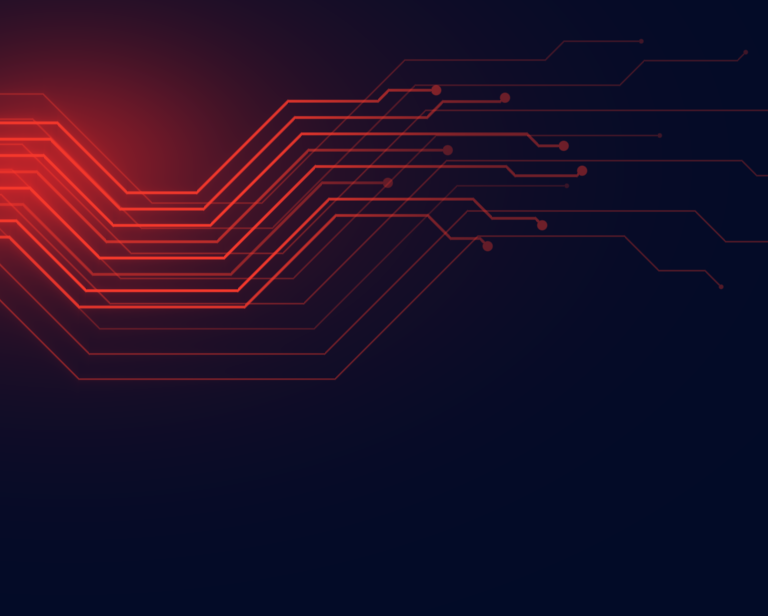
A WebGL 2 fragment shader for this background:

```glsl
#version 300 es
precision highp float;

uniform vec2 u_resolution;
out vec4 outColor;

// Lengths are percent of the canvas width, with y running down from the top.
const vec3 NAVY = vec3(0.008, 0.042, 0.152);
const vec3 GLOW_TINT = vec3(1.0, 0.13, 0.01);
const vec3 TRACE_RED = vec3(0.96, 0.22, 0.17);

const vec2 GLOW_CENTER = vec2(9.0, 21.5);
const vec2 WIDE_RADII = vec2(49.0, 29.5);
const vec2 INNER_RADII = vec2(20.0, 14.0);
const vec2 CORE_CENTER = vec2(0.0, 23.5);
const vec2 CORE_RADII = vec2(10.0, 8.0);
const float WIDE_GAIN = 0.21;
const float INNER_GAIN = 0.32;
const float CORE_GAIN = 0.22;
const float HALO_GAIN = 0.12;
const float HALO_SIZE = 0.55;

const int TRACES = 8;

// Nested traces: each drops and climbs at 45 degrees.
struct Bundle {
    float top, pitch;       // height of the first trace, spacing
    float dropX, drop;      // start and size of the descent
    float climbX, climb;    // start and size of the ascent
    float inset;            // corner shift per trace
    float halfWidth, dotRadius;
    float farFade;          // strength left at the far end
};

const Bundle BRIGHT = Bundle(16.0, 2.125, 7.45, 9.1, 25.6, 11.92, 0.89, 0.18, 0.66, 0.42);
const Bundle FAINT = Bundle(12.24, 3.275, 5.6, 14.2, 34.1, 18.62, 1.36, 0.10, 0.30, 0.68);

// Tail bends: x and signed height of the first, then of the second.
const vec4 BRIGHT_BENDS[TRACES] = vec4[TRACES](
    vec4(49.2, -1.43, 100, 0), vec4(55.6, -2.08, 65.1, -0.5),
    vec4(68.6, 1.56, 100, 0), vec4(100, 0, 100, 0),
    vec4(65.9, 1.2, 75.1, -0.65), vec4(100, 0, 100, 0),
    vec4(61.6, 2.5, 69.7, 0.9), vec4(55.7, 3.0, 62.5, 1.04));
const vec4 FAINT_BENDS[TRACES] = vec4[TRACES](
    vec4(71.0, -2.45, 100, 0), vec4(80.7, -3.2, 96.0, -1.2),
    vec4(100, 0, 100, 0), vec4(100, 0, 100, 0),
    vec4(96.6, 1.95, 100, 0), vec4(100, 0, 100, 0),
    vec4(90.5, 4.0, 100, 0), vec4(81.3, 4.5, 91.8, 2.1));

// End x and strength of each trace.
const vec2 BRIGHT_ENDS[TRACES] = vec2[TRACES](
    vec2(56.8, 0.95), vec2(65.76, 0.95), vec2(73.4, 1.0), vec2(58.3, 0.65),
    vec2(75.8, 1.0), vec2(50.5, 0.5), vec2(70.6, 1.0), vec2(63.5, 0.85));
const vec2 FAINT_ENDS[TRACES] = vec2[TRACES](
    vec2(83.5, 0.36), vec2(97.1, 0.36), vec2(110, 0.4), vec2(85.9, 0.34),
    vec2(110, 0.42), vec2(73.8, 0.28), vec2(110, 0.48), vec2(93.9, 0.48));

float gaussian(vec2 p, vec2 center, vec2 radii) {
    vec2 q = (p - center) / radii;
    return exp(-dot(q, q));
}

float ramp(float x, float start, float height) {
    return sign(height) * clamp(x - start, 0.0, abs(height));
}

float traceHeight(float x, float i, Bundle b, vec4 bends) {
    return b.top + b.pitch * i
        + ramp(x, b.dropX - b.inset * i, b.drop)
        + ramp(x, b.climbX + b.inset * i, -b.climb)
        + ramp(x, bends.x, bends.y)
        + ramp(x, bends.z, bends.w);
}

float coverage(float dist, float radius, float pixel) {
    return 1.0 - smoothstep(radius - pixel, radius + pixel, dist);
}

vec3 drawTrace(vec3 color, vec2 p, float i, Bundle b, vec4 bends, vec2 end, float pixel) {
    // Vertical offset divided by the slope length gives distance
    float y = traceHeight(p.x, i, b, bends);
    float slope = (traceHeight(p.x + 0.1, i, b, bends)
                 - traceHeight(p.x - 0.1, i, b, bends)) / 0.2;
    float dist = abs(p.y - y) * inversesqrt(1.0 + slope * slope);
    float inside = 1.0 - smoothstep(end.x - pixel, end.x + pixel, p.x);
    float line = coverage(dist, b.halfWidth, pixel) * inside;

    vec2 tip = vec2(end.x, traceHeight(end.x, i, b, bends));
    float dotMask = coverage(length(p - tip), b.dotRadius, pixel);
    float strength = end.y * mix(1.0, b.farFade, smoothstep(28.0, 66.0, p.x));

    // Warm halo, hottest on the left
    float heat = 1.0 - smoothstep(8.0, 45.0, p.x);
    color += GLOW_TINT * HALO_GAIN * heat * end.y * exp(-dist / HALO_SIZE);
    return mix(color, TRACE_RED, max(line, dotMask) * strength);
}

void main() {
    float pixel = 100.0 / u_resolution.x;
    vec2 p = vec2(gl_FragCoord.x, u_resolution.y - gl_FragCoord.y) * pixel;

    // Layered background glow
    float glow = WIDE_GAIN * gaussian(p, GLOW_CENTER, WIDE_RADII)
               + INNER_GAIN * gaussian(p, GLOW_CENTER, INNER_RADII)
               + CORE_GAIN * gaussian(p, CORE_CENTER, CORE_RADII);
    vec3 color = NAVY + GLOW_TINT * glow;

    // Faint traces lie beneath the bright ones
    for (int i = 0; i < TRACES; i++)
        color = drawTrace(color, p, float(i), FAINT, FAINT_BENDS[i], FAINT_ENDS[i], pixel);
    for (int i = 0; i < TRACES; i++)
        color = drawTrace(color, p, float(i), BRIGHT, BRIGHT_BENDS[i], BRIGHT_ENDS[i], pixel);

    outColor = vec4(min(color, 1.0), 1.0);
}
```
